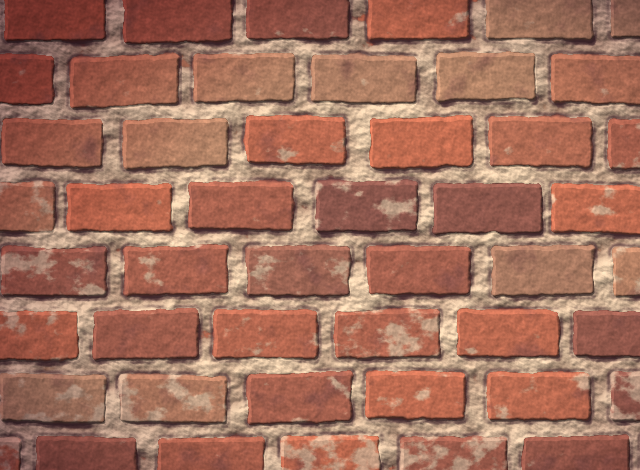
Reproduce this texture procedurally as a WebGL 2 fragment shader.

```glsl
#version 300 es
precision highp float;
// An old brick wall: eight uneven courses of worn bricks in lumpy, spilling mortar.
// Bricks and mortar are two height fields; the higher one shows, and the joint
// relief is lit from the upper left with a short cast shadow.

uniform vec2 u_resolution;
out vec4 outColor;

const float ROWS = 7.38;                 // courses per canvas height
const float PITCH = 1.91;                // brick spacing, in course heights
const vec2 TO_LIGHT = vec2(-0.45, -0.89); // y runs downwards on the wall

struct Wall { float brick; float mortar; float dist; vec2 id; };

vec2 hash2(vec2 p) {
  p = vec2(dot(p, vec2(127.1, 311.7)), dot(p, vec2(269.5, 183.3)));
  return fract(sin(p) * 43758.55);
}

float gradientNoise(vec2 p) {
  vec2 i = floor(p), f = p - i;
  vec2 u = f * f * f * (f * (f * 6.0 - 15.0) + 10.0);
  vec2 x = vec2(1, 0);
  float a = dot(hash2(i) * 2.0 - 1.0, f);
  float b = dot(hash2(i + x) * 2.0 - 1.0, f - x);
  float c = dot(hash2(i + x.yx) * 2.0 - 1.0, f - x.yx);
  float d = dot(hash2(i + 1.0) * 2.0 - 1.0, f - 1.0);
  return mix(mix(a, b, u.x), mix(c, d, u.x), u.y);
}

float fbm(vec2 p) {
  float sum = 0.0, amp = 1.0;
  for (int i = 0; i < 5; i++) {
    sum += amp * gradientNoise(p);
    p = mat2(1.6, 1.2, -1.2, 1.6) * p + 3.7;
    amp *= 0.5;
  }
  return sum;
}

float roundedBox(vec2 p, vec2 halfSize, float r) {
  vec2 q = abs(p) - halfSize + r;
  return length(max(q, 0.0)) + min(max(q.x, q.y), 0.0) - r;
}

// Heights of brick and mortar at a point, with the signed distance to the brick
Wall wallAt(vec2 p) {
  Wall w;
  vec2 bent = p + vec2(0.0, 0.07 * gradientNoise(p * 0.35 + 4.0));
  float row = floor(bent.y);
  float drift = max(row - 3.0, 0.0);
  float shift = mod(row, 2.0) < 0.5 ? 0.44 : 0.045 * drift * drift;
  float x = bent.x / PITCH - shift;
  w.id = vec2(floor(x + 0.5), row);

  vec2 jitter = hash2(w.id + 17.0) - 0.5;
  vec2 local = vec2((x - w.id.x) * PITCH, fract(bent.y) - 0.5);
  local -= jitter * vec2(0.10, 0.05);
  local.y += local.x * jitter.x * 0.05;
  w.dist = roundedBox(local, vec2(0.84, 0.405) + jitter.yx * vec2(0.08, 0.03), 0.09);
  w.dist += 0.035 * fbm(p * 3.5 + 9.0);

  float face = 0.14 + 0.022 * fbm(p * 3.5) + 0.006 * gradientNoise(p * 19.0);
  w.brick = face * smoothstep(0.02, -0.07, w.dist);

  float spill = max(gradientNoise(p * vec2(0.8, 1.2) + 7.0), 0.0);
  w.mortar = 0.05 + 0.10 * fbm(p * vec2(2.0, 2.8) + 2.0) + 0.16 * spill;
  w.mortar += 0.012 * gradientNoise(p * 13.0) - 0.8 * max(-w.dist - 0.02, 0.0);
  return w;
}

float heightAt(vec2 p) {
  Wall w = wallAt(p);
  return max(w.brick, w.mortar);
}

// Fired clay tone per brick, with stains, lime wash and grain
vec3 brickColor(vec2 p, vec2 id) {
  vec2 k = hash2(id + 5.0), wear = hash2(id + 41.0);
  vec3 c = mix(vec3(0.53, 0.33, 0.29), vec3(0.75, 0.42, 0.31), k.x);
  c = mix(c, vec3(0.70, 0.54, 0.42), 0.85 * smoothstep(0.60, 0.90, k.y));
  c = mix(c, vec3(0.70, 0.31, 0.23), 0.6 * smoothstep(6.5, 2.0, p.x + p.y));
  float stain = fbm(p * 1.7 + id * 3.1);
  c = mix(c, vec3(0.45, 0.28, 0.27), 0.55 * smoothstep(0.1, 0.7, stain));
  float lime = fbm(p * vec2(2.2, 3.0) + 20.0 + id * 2.3);
  float amount = wear.x * (0.35 + 0.09 * id.y);
  c = mix(c, vec3(0.80, 0.70, 0.59), 0.75 * smoothstep(0.5, 0.8, lime + 0.75 * amount));
  return c * (1.0 + 0.16 * fbm(p * 8.0) + 0.10 * gradientNoise(p * 24.0));
}

vec3 mortarColor(vec2 p, float height) {
  vec3 c = mix(vec3(0.56, 0.43, 0.36), vec3(0.84, 0.73, 0.61), smoothstep(-0.06, 0.12, height));
  return c * (1.0 + 0.10 * fbm(p * 9.0));
}

void main() {
  vec2 uv = gl_FragCoord.xy / u_resolution;
  vec2 p = vec2(gl_FragCoord.x / u_resolution.y, 1.0 - uv.y) * ROWS + vec2(0.0, 0.264);
  Wall w = wallAt(p);
  float height = max(w.brick, w.mortar);

  // Material: whichever surface stands higher
  float blend = max(0.010, 0.5 * ROWS / u_resolution.y);
  float cover = smoothstep(-blend, blend, w.mortar - w.brick);
  vec3 color = mix(brickColor(p, w.id), mortarColor(p, w.mortar), cover);

  // Relief light, cast shadow and dark crevices along sunken joints
  float slope = (height - heightAt(p + TO_LIGHT * 0.04)) / 0.04;
  color *= clamp(1.02 + 0.5 * slope, 0.42, 1.22);
  float blocked = heightAt(p + TO_LIGHT * 0.11) - height;
  float crevice = smoothstep(0.05, 0.0, abs(w.dist - 0.01)) * smoothstep(0.11, 0.02, w.mortar);
  float shadow = max(0.75 * smoothstep(0.03, 0.13, blocked), 0.6 * crevice);
  color = mix(color, vec3(0.26, 0.15, 0.18), shadow);

  // Soft darkening towards the corners, strongest at the upper left
  vec2 c = uv - vec2(0.60, 0.45);
  color = mix(color, color * vec3(0.60, 0.52, 0.60), smoothstep(0.1, 0.8, dot(c, c) * 1.3));
  outColor = vec4(color, 1.0);
}
```
